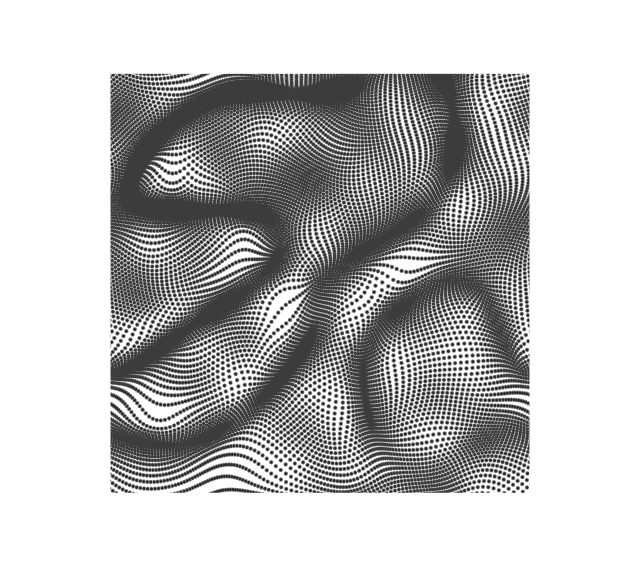
Write a Shadertoy shader that draws this background.

```glsl
const float TAU = 6.28318;
const vec3 PAPER = vec3(1.0);
const vec3 INK = vec3(0.235);
const vec3 INK_CORE = vec3(0.13);
const float PANEL_SIDE = 0.735;   // share of the canvas height
const float DOTS_ACROSS = 105.0;
const float DOT_RADIUS = 0.0045;  // share of the panel side

float hash(float n, float seed) {
    return fract(sin(n * 127.1 + seed * 311.7) * 43758.5453);
}

// Periodic noise from whole-numbered waves: value in x, gradient in yz
vec3 waveNoise(vec2 p, vec2 freqRange, float heading, float spread, float seed) {
    const int WAVES = 9;
    vec3 sum = vec3(0.0);
    for (int i = 0; i < WAVES; i++) {
        float id = float(i) + 1.0;
        float angle = heading + spread * (2.0 * fract(id * 0.618) - 1.0);
        float freq = mix(freqRange.x, freqRange.y, hash(id, seed));
        vec2 k = TAU * round(freq * vec2(cos(angle), sin(angle)));
        float phase = dot(k, p) + TAU * hash(id, seed + 5.0);
        sum += vec3(cos(phase), -k * sin(phase));
    }
    return sum / sqrt(float(WAVES));
}

// Pulls dots towards the zero lines of a relief, evenly for steep and flat slopes
vec2 creasePull(vec3 relief) {
    float width = 0.1 + 0.0012 * dot(relief.yz, relief.yz);
    return relief.x * relief.yz / (relief.x * relief.x + width);
}

// Maps the panel to the dot lattice, denser towards the upper left
vec2 warp(vec2 p) {
    vec3 relief = waveNoise(p + vec2(0.25, -0.08), vec2(1.0, 3.0), 2.1, 1.2, 3.0);
    vec3 ripple = waveNoise(p, vec2(3.5, 6.0), 0.0, 1.57, 8.0);
    vec3 swirl = waveNoise(p, vec2(1.5, 3.2), 0.0, 1.57, 12.0);
    vec2 shear = vec2(0.012, 0.035) * sin(TAU * 2.0 * p.yx + vec2(1.0, 0.4));
    vec2 q = p + shear + 0.0028 * creasePull(relief)
           + 0.00028 * ripple.yz + 0.0009 * vec2(swirl.z, -swirl.y);
    return q * (vec2(1.4, 0.78) + vec2(-0.2, 0.28) * q);
}

// Distance to the nearest dot centre, measured on the panel
float dotDistance(vec2 lattice, mat2 toPanel) {
    vec2 offset = fract(lattice) - 0.5;
    float nearest = 1.0;
    for (int y = -2; y <= 2; y++) {
        for (int x = -2; x <= 2; x++) {
            vec2 d = toPanel * (offset - vec2(x, y));
            nearest = min(nearest, length(d));
        }
    }
    return nearest;
}

float boxDistance(vec2 p, vec2 halfSize) {
    vec2 d = abs(p) - halfSize;
    return max(d.x, d.y);
}

float coverage(float dist, float blur) {
    return clamp(0.5 - dist / blur, 0.0, 1.0);
}

vec3 dotField(vec2 p, float pixel) {
    // Local stretch of the lattice
    const float STEP = 0.001;
    vec2 u = warp(p);
    vec2 dx = (warp(p + vec2(STEP, 0.0)) - u) / STEP;
    vec2 dy = (warp(p + vec2(0.0, STEP)) - u) / STEP;
    float density = dx.x * dy.y - dx.y * dy.x;
    mat2 toPanel = mat2(dy.y, -dx.y, -dy.x, dx.x)
                 / (max(abs(density), 0.1) * DOTS_ACROSS);

    // Round dots, merging to solid ink where crowded
    float dist = dotDistance(u * DOTS_ACROSS, toPanel);
    float crowded = smoothstep(1.8, 2.8, density);
    float ink = max(coverage(dist - DOT_RADIUS, 1.4 * pixel), crowded);
    float core = coverage(dist - 0.4 * DOT_RADIUS, pixel)
               * (1.0 - smoothstep(0.8, 1.4, density));
    return mix(PAPER, mix(INK, INK_CORE, core), ink);
}

void mainImage(out vec4 fragColor, in vec2 fragCoord) {
    // Square panel inside a plain margin
    vec2 center = vec2(0.5 * iResolution.x / iResolution.y, 0.503);
    vec2 p = (fragCoord / iResolution.y - center) / PANEL_SIDE;
    float pixel = 1.0 / (iResolution.y * PANEL_SIDE);

    float panel = coverage(boxDistance(p, vec2(0.5)), pixel);
    vec3 color = mix(PAPER, dotField(p + 0.5, pixel), panel);
    fragColor = vec4(color, 1.0);
}
```
